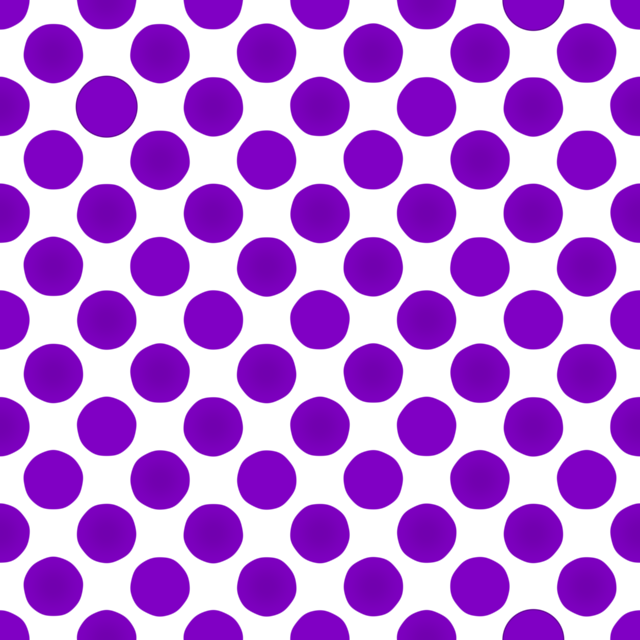
This pattern is drawn by a WebGL 2 fragment shader. Its source:

```glsl
#version 300 es
precision highp float;
// Staggered purple polka dots on white, in alternating dark and light shades.

uniform vec2 u_resolution;
out vec4 fragColor;

// Lengths below are in cells; one cell is 1 / REPEATS of the canvas.
const float REPEATS = 6.0;          // cells across and down, two dots per cell
const float DOT_RADIUS = 0.278;
const float WORN_RADIUS = 0.290;    // slightly swollen, outlined dots
const float EDGE_SOFTNESS = 0.009;  // half width of the soft rim
const float RIM_WIDTH = 0.010;
const float WOBBLE = 0.0022;        // unevenness of the outline
const float SHADE_PERIOD = 3.0;     // shades recur every three dots and rows

const vec3 PAPER = vec3(1.0);
const vec3 LIGHT_PURPLE = vec3(0.500, 0.0, 0.770);
const vec3 DARK_CENTRE = vec3(0.445, 0.0, 0.685);
const vec3 DARK_EDGE = vec3(0.490, 0.0, 0.750);
const vec3 RIM_PURPLE = vec3(0.340, 0.0, 0.540);

// Column and row of the outlined dots, rows counted from the top.
const vec2 WORN_DOTS[2] = vec2[2](vec2(1.0, 2.0), vec2(5.0, 0.0));

float hash(vec2 p) {
    vec3 q = fract(vec3(p.xyx) * 0.1031);
    q += dot(q, q.yzx + 33.33);
    return fract((q.x + q.y) * q.z);
}

// Centre of the closest dot on the staggered lattice.
vec2 nearestCentre(vec2 p) {
    vec2 corner = floor(p + 0.5);
    vec2 middle = floor(p) + 0.5;
    return distance(p, corner) < distance(p, middle) ? corner : middle;
}

// 1 for a light dot, 0 for a dark one.
float lightShade(vec2 id) {
    vec2 phase = mod(id, SHADE_PERIOD);
    bool middleColumn = abs(phase.x - 1.0) < 0.5;
    if (phase.y < 0.5) return middleColumn ? 0.0 : 1.0;
    if (phase.y > 1.5) return middleColumn ? 1.0 : 0.0;
    return 0.0;
}

float wornMask(vec2 id) {
    float worn = 0.0;
    for (int i = 0; i < 2; i++) {
        worn = max(worn, 1.0 - step(0.5, distance(id, WORN_DOTS[i])));
    }
    return worn;
}

void main() {
    vec2 uv = gl_FragCoord.xy / u_resolution;
    vec2 p = vec2(uv.x, 1.0 - uv.y) * REPEATS;

    // Lattice position, wrapped so that opposite edges agree
    vec2 centre = nearestCentre(p);
    vec2 offset = p - centre;
    vec2 id = vec2(mod(floor(centre.x), REPEATS),
                   mod(floor(centre.y * 2.0 + 0.5), 2.0 * REPEATS));
    float worn = wornMask(id);
    float light = max(lightShade(id), worn);

    // Signed distance to a slightly uneven circle
    float angle = atan(offset.y, offset.x + 1e-6);
    float phase = 6.2831853 * hash(id + 7.0);
    float wobble = WOBBLE * (sin(5.0 * angle + phase) + 0.6 * sin(9.0 * angle - phase));
    float radius = mix(DOT_RADIUS, WORN_RADIUS, worn);
    float edge = length(offset) - radius - wobble * (1.0 - worn);

    // Ink: dark dots deepen towards the centre, light dots are flat
    float pixel = REPEATS / min(u_resolution.x, u_resolution.y);
    float soft = max(EDGE_SOFTNESS, 0.7 * pixel);
    float spread = smoothstep(0.1, 1.0, length(offset) / radius);
    vec3 ink = mix(mix(DARK_CENTRE, DARK_EDGE, spread), LIGHT_PURPLE, light);
    float rim = smoothstep(-RIM_WIDTH - soft, -RIM_WIDTH + soft, edge);
    ink = mix(ink, RIM_PURPLE, rim * worn);

    float coverage = 1.0 - smoothstep(-soft, soft, edge);
    fragColor = vec4(mix(PAPER, ink, coverage), 1.0);
}
```
